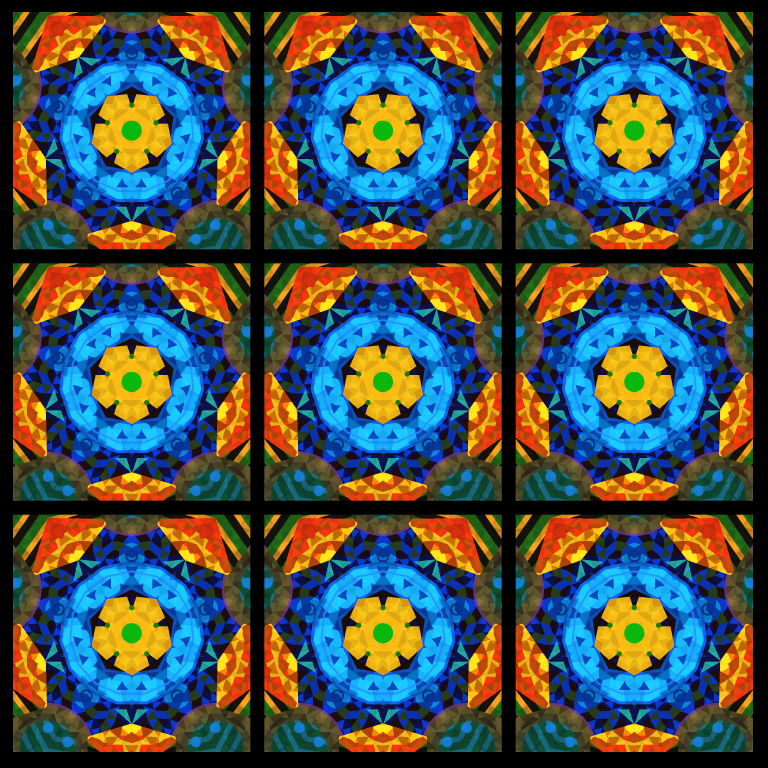
Give the GLSL for this pattern, as a Shadertoy shader.

```glsl
float hash(vec2 p) {
    vec3 v = fract(vec3(p.xyx) * 0.1031);
    v += dot(v, v.yzx + 33.33);
    return fract((v.x + v.y) * v.z);
}

// Random value per triangle of a kinked triangular mesh
float facet(vec2 p, float scale) {
    p *= scale;
    p += 0.55 * abs(fract(p.yx * 0.37 + 0.2) - 0.5);
    vec2 k = vec2(p.x + p.y * 0.577, p.y * 1.155);
    vec2 f = fract(k);
    return hash(floor(k) * 2.0 + step(f.x, f.y) + 40.0);
}

// Five mirrored wedges; x runs along the petal axis, y across it
vec2 foldWedge(vec2 q) {
    float wedge = 6.2831853 / 5.0;
    float angle = abs(mod(atan(q.x, -q.y) + 0.5 * wedge, wedge) - 0.5 * wedge);
    return length(q) * vec2(cos(angle), sin(angle));
}

vec3 kaleidoscope(vec2 q) {
    vec2 p = foldWedge(q);
    vec2 s = vec2(dot(p, vec2(0.809, 0.588)), dot(p, vec2(0.588, -0.809)));
    float r = length(p);
    float coarse = facet(p + 0.03, 7.0);
    float fine = facet(mat2(0.8, 0.6, -0.6, 0.8) * p, 11.0);
    float light = 0.72 + 0.3 * coarse + 0.22 * fine;

    // Dark glass behind everything
    vec3 col = mix(vec3(0.12, 0.06, 0.05), vec3(0.05, 0.06, 0.27), step(0.5, coarse));
    if (r > 0.6) {
        if (fine > 0.74) col = vec3(0.04, 0.2, 0.72);
        else if (fine < 0.2) col = vec3(0.17, 0.27, 0.13);
    }

    // Arches at the wedge borders, with green glass inside
    float arch = length((s - vec2(1.2, 0.0)) * vec2(1.0, 0.95));
    if (arch < 0.38) {
        col = vec3(0.4, 0.2, 0.5);
        if (arch < 0.362) col = mix(vec3(0.27, 0.24, 0.11), vec3(0.43, 0.37, 0.2), coarse);
        if (arch < 0.29) col = mix(vec3(0.2, 0.17, 0.12), vec3(0.33, 0.35, 0.18), fine);
        if (arch < 0.23) {
            float stripe = fract((s.x + 0.5 * s.y) * 8.0);
            col = mix(vec3(0.06, 0.29, 0.2), vec3(0.1, 0.42, 0.5), step(0.6, stripe));
        }
        if (length(s - vec2(1.06, 0.1)) < 0.045) col = vec3(0.08, 0.45, 0.75);
    }

    // Blue ring with scalloped outer rim and lobes
    float rim = r * cos(mod(atan(p.y, p.x) + 0.2094, 0.4189) - 0.2094);
    float lobe = length(s - vec2(0.65, 0.0));
    float inner = s.x + 0.5 * s.y;
    if (lobe < 0.11) col = mix(vec3(0.03, 0.25, 0.72), vec3(0.05, 0.5, 0.8), step(0.5, fine));
    if (inner > 0.37 && rim < 0.6) {
        col = mix(vec3(0.03, 0.48, 0.9), vec3(0.1, 0.7, 0.93), coarse);
        if (fine < 0.27) col = vec3(0.05, 0.29, 0.75);
        if (rim > 0.575 || inner < 0.4) col = vec3(0.06, 0.36, 0.85);
        if (abs(rim - 0.51) < 0.008) col = vec3(0.12, 0.52, 0.92);
    }
    if (abs(lobe - 0.045) < 0.009) col = vec3(0.03, 0.22, 0.6);

    // Paired teal triangles
    float u = 0.77 - p.x;
    if (u > 0.0 && u < 0.13 && p.y > 0.35 * u && p.y < 1.1 * u)
        col = vec3(0.12, 0.63, 0.6);

    // Orange lens with red core, striped glass beyond it
    if (p.x > 0.76 + 0.3 * p.y && p.y < 0.37) {
        float back = p.x + 0.75 * p.y;
        if (back < 1.2) {
            col = mix(vec3(0.94, 0.5, 0.04), vec3(0.98, 0.77, 0.09), step(0.3, fine));
            if (p.x + 0.22 * (coarse - 0.5) > 0.97) col = vec3(0.9, 0.2, 0.05);
            else if (coarse < 0.22) col = vec3(0.85, 0.32, 0.05);
        } else {
            float band = fract((p.x + 0.35 * p.y) * 5.0);
            col = band < 0.4 ? vec3(0.13, 0.4, 0.09)
                : band < 0.75 ? vec3(0.08, 0.07, 0.05) : vec3(0.85, 0.55, 0.1);
        }
    }

    // Flower
    if (p.x + 0.55 * p.y < 0.355 && p.y < 0.06 + 0.33 * p.x) {
        col = mix(vec3(0.92, 0.63, 0.05), vec3(0.99, 0.79, 0.1), coarse);
        light = 0.9 + 0.14 * fine;
    }
    if (length(s - vec2(0.215, 0.0)) < 0.022) col = vec3(0.1, 0.5, 0.05);
    if (r < 0.085) {
        col = vec3(0.04, 0.72, 0.05);
        light = 1.0;
    }
    return col * light;
}

// Three by three square tiles on black
vec3 tiles(vec2 uv) {
    vec2 g = uv - vec2(0.017, 0.021);
    vec2 q = (g - clamp(floor(g / 0.3272), 0.0, 2.0) * 0.3272) / 0.1545 - 1.0;
    return max(abs(q.x), abs(q.y)) < 1.0 ? kaleidoscope(q) : vec3(0.0);
}

void mainImage(out vec4 fragColor, in vec2 fragCoord) {
    // Average a 3 by 3 grid of samples for smooth edges
    vec3 sum = vec3(0.0);
    for (int i = 0; i < 9; i++) {
        vec2 offset = (vec2(i % 3, i / 3) - 1.0) / 3.0;
        sum += tiles((fragCoord + offset) / iResolution.xy);
    }
    fragColor = vec4(sum / 9.0, 1.0);
}
```
